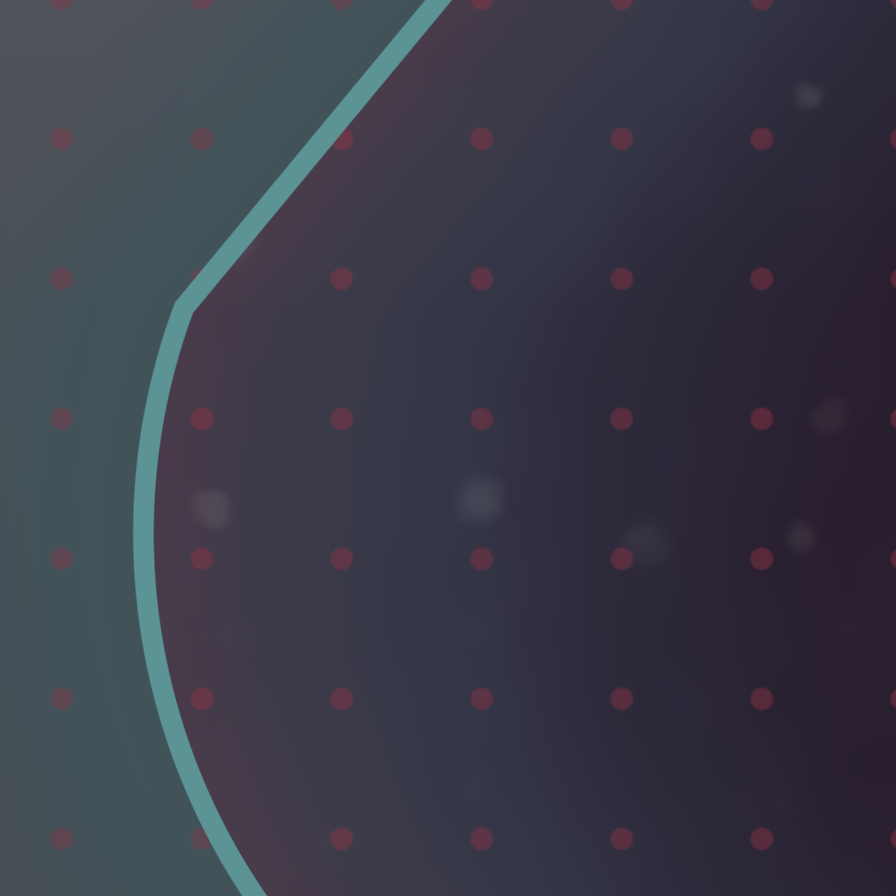
This background is drawn by a WebGL 1 fragment shader. Its source:

```glsl
precision highp float;

uniform vec2 u_resolution;

#define CORNER vec2(0.2018, 0.6523)
#define SLOPE_DIR vec2(0.6376, 0.7703)
#define ARC_CENTER vec2(0.8828, 0.405)
#define ARC_RADIUS 0.7227
#define RIM_HALF_WIDTH 0.0115
#define DOT_SPACING 0.15625
#define DOT_ORIGIN vec2(0.069, 0.0638)
#define DOT_RADIUS 0.0125
#define MOTE_CELLS 6.0
#define MOTE_DENSITY 0.5
#define RIM_COLOR vec3(0.36, 0.58, 0.59)
#define DOT_COLOR vec3(0.56, 0.20, 0.27)

float hash(vec2 p) {
    return fract(sin(dot(p, vec2(127.1, 311.7))) * 43758.5453);
}

float valueNoise(vec2 p) {
    vec2 cell = floor(p);
    vec2 f = fract(p);
    f = f * f * (3.0 - 2.0 * f);
    float low = mix(hash(cell), hash(cell + vec2(1.0, 0.0)), f.x);
    float high = mix(hash(cell + vec2(0.0, 1.0)), hash(cell + 1.0), f.x);
    return mix(low, high, f.y);
}

// Signed distance to the panel: a disc cut by a sloping line, negative inside
float panelDistance(vec2 p) {
    vec2 outward = vec2(-SLOPE_DIR.y, SLOPE_DIR.x);
    float slope = dot(p - CORNER, outward);
    float arc = length(p - ARC_CENTER) - ARC_RADIUS;
    return max(slope, arc);
}

// Horizontal position of the rim at height y
float rimX(float y) {
    float slopeX = CORNER.x + (y - CORNER.y) * SLOPE_DIR.x / SLOPE_DIR.y;
    float dy = y - ARC_CENTER.y;
    float arcX = ARC_CENTER.x - sqrt(max(ARC_RADIUS * ARC_RADIUS - dy * dy, 0.0));
    return max(slopeX, arcX);
}

// Plum beside the rim, through slate blue, to near black
vec3 panelColor(float t) {
    vec3 color = mix(vec3(0.285, 0.23, 0.29), vec3(0.24, 0.23, 0.285), smoothstep(0.0, 0.15, t));
    color = mix(color, vec3(0.207, 0.215, 0.28), smoothstep(0.13, 0.31, t));
    color = mix(color, vec3(0.172, 0.157, 0.222), smoothstep(0.28, 0.58, t));
    return mix(color, vec3(0.16, 0.12, 0.18), smoothstep(0.52, 0.80, t));
}

// Teal beside the rim, grey further out
vec3 outerColor(float t, float y) {
    vec3 grey = mix(vec3(0.28, 0.30, 0.33), vec3(0.31, 0.325, 0.355), y);
    return mix(vec3(0.255, 0.325, 0.35), grey, smoothstep(0.0, 0.36, t));
}

// Soft specks, one at most in each jittered cell
float motes(vec2 p) {
    vec2 warped = p + 0.012 * (vec2(valueNoise(p * 45.0), valueNoise(p * 45.0 + 17.0)) - 0.5);
    vec2 home = floor(p * MOTE_CELLS);
    float glow = 0.0;
    for (int j = -1; j <= 1; j++) {
        for (int i = -1; i <= 1; i++) {
            vec2 cell = home + vec2(float(i), float(j));
            vec2 jitter = vec2(hash(cell + 3.1), hash(cell + 8.7));
            vec2 center = (cell + 0.15 + 0.7 * jitter) / MOTE_CELLS;
            float radius = mix(0.022, 0.042, hash(cell + 5.3));
            float strength = mix(0.4, 1.0, hash(cell + 2.9));
            float present = step(hash(cell + 11.3), MOTE_DENSITY);
            float falloff = 1.0 - smoothstep(0.2 * radius, radius, length(warped - center));
            glow += present * strength * falloff;
        }
    }
    return min(glow, 1.0) * mix(0.12, 1.0, smoothstep(0.32, 0.42, p.y));
}

// Regular grid of small discs
float dotGrid(vec2 p) {
    vec2 local = mod(p - DOT_ORIGIN + 0.5 * DOT_SPACING, DOT_SPACING) - 0.5 * DOT_SPACING;
    return 1.0 - smoothstep(DOT_RADIUS - 0.002, DOT_RADIUS + 0.002, length(local));
}

void main() {
    vec2 p = gl_FragCoord.xy / u_resolution.y;
    float pixel = 1.0 / u_resolution.y;
    float d = panelDistance(p);
    float fromRim = p.x - rimX(p.y);
    float inside = 1.0 - smoothstep(-pixel, pixel, d);

    // Panel and surroundings
    vec3 panel = panelColor(max(fromRim, 0.0));
    panel += 0.006 * (valueNoise(p * 14.0) - 0.5);
    panel += 0.075 * motes(p) * vec3(1.0, 1.0, 0.9);
    vec3 color = mix(outerColor(max(-fromRim, 0.0), p.y), panel, inside);

    // Dots lie under the rim
    color = mix(color, DOT_COLOR, dotGrid(p) * mix(0.36, 0.45, inside));
    float rim = 1.0 - smoothstep(-pixel, pixel, abs(d) - RIM_HALF_WIDTH);
    color = mix(color, RIM_COLOR, rim);

    gl_FragColor = vec4(color, 1.0);
}
```
